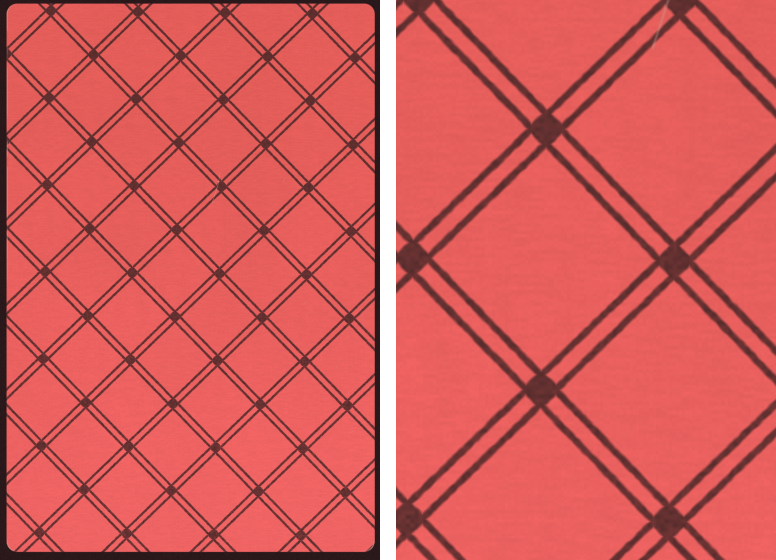
Left, the full canvas; right, a detail of the centre.
Write a WebGL 1 fragment shader that draws this pattern.

```glsl
precision highp float;
// Worn red card back with a slanted lattice of double dark lines and solid diamond crossings.

uniform vec2 u_resolution;

const vec3 RED_TOP = vec3(0.895, 0.365, 0.350);
const vec3 RED_BOTTOM = vec3(0.940, 0.390, 0.390);
const vec3 INK = vec3(0.335, 0.170, 0.170);
const vec3 BACKDROP = vec3(0.165, 0.095, 0.105);
const vec3 PAPER = vec3(0.78, 0.62, 0.56);

// Lengths are fractions of the canvas height.
const vec2 LATTICE_ORIGIN = vec2(0.3953, 0.6667);
const vec2 STEP_ACROSS = vec2(0.1556, -0.0017);
const vec2 STEP_UP = vec2(0.0034, 0.1553);
const float CELL = 0.1099;
const float LINE_OFFSET = 0.0061;
const float LINE_HALF = 0.0020;
const float NODE_HALF = 0.0086;

float hash(vec2 p) {
  return fract(sin(dot(p, vec2(127.1, 311.7))) * 43758.5453);
}

float noise(vec2 p) {
  vec2 i = floor(p);
  vec2 f = fract(p);
  f = f * f * (3.0 - 2.0 * f);
  float low = mix(hash(i), hash(i + vec2(1.0, 0.0)), f.x);
  float high = mix(hash(i + vec2(0.0, 1.0)), hash(i + 1.0), f.x);
  return mix(low, high, f.y);
}

float roundedBox(vec2 p, vec2 halfSize, float radius) {
  vec2 q = abs(p) - halfSize + radius;
  return length(max(q, 0.0)) + min(max(q.x, q.y), 0.0) - radius;
}

float segment(vec2 p, vec2 a, vec2 b) {
  vec2 along = b - a;
  float t = clamp(dot(p - a, along) / dot(along, along), 0.0, 1.0);
  return length(p - a - along * t);
}

float fill(float dist, float soft) {
  return 1.0 - smoothstep(-soft, soft, dist);
}

// Distance to each of the two diagonal axes nearest to p.
vec2 diagonalDistances(vec2 p) {
  vec2 d = p - LATTICE_ORIGIN;
  float det = STEP_ACROSS.x * STEP_UP.y - STEP_ACROSS.y * STEP_UP.x;
  float s = (d.x * STEP_UP.y - d.y * STEP_UP.x) / det;
  float t = (STEP_ACROSS.x * d.y - STEP_ACROSS.y * d.x) / det;
  return abs(fract(vec2(s + t, s - t) + 0.5) - 0.5) * CELL;
}

float lattice(vec2 p) {
  vec2 d = diagonalDistances(p);
  vec2 lines = abs(d - LINE_OFFSET) - LINE_HALF;
  float node = roundedBox(d, vec2(NODE_HALF), 0.002);
  return min(min(lines.x, lines.y), node);
}

// Short pale hairline scratches scattered over the card.
float scratches(vec2 p, float soft) {
  float marks = 0.0;
  for (int i = 0; i < 12; i++) {
    float id = float(i);
    vec2 start = vec2(hash(vec2(id, 1.3)) * 0.66, hash(vec2(id, 4.7)));
    float angle = 6.2832 * hash(vec2(id, 8.1));
    vec2 reach = vec2(cos(angle), sin(angle)) * mix(0.002, 0.010, hash(vec2(id, 2.9)));
    marks = max(marks, 0.35 * fill(segment(p, start, start + reach) - 0.0003, soft));
  }
  float tear = segment(p, vec2(0.379, 0.638), vec2(0.389, 0.669));
  tear = min(tear, segment(p, vec2(0.389, 0.669), vec2(0.393, 0.690)));
  return max(marks, 0.55 * fill(tear - 0.0004, soft));
}

void main() {
  vec2 p = gl_FragCoord.xy / u_resolution.y;
  float soft = max(0.8 / u_resolution.y, 0.0012);

  // Red stock with fine grain and faint horizontal fibres
  float grain = hash(floor(p * 512.0)) - 0.5;
  float fibre = noise(p * vec2(110.0, 420.0)) - 0.5;
  float blotch = noise(p * 9.0) - 0.5;
  vec3 color = mix(RED_BOTTOM, RED_TOP, smoothstep(0.0, 0.9, p.y));
  color *= 1.0 + 0.025 * grain + 0.035 * fibre + 0.02 * blotch;

  // Printed lattice, with ink more speckled toward the bottom
  float speckle = noise(p * 390.0 + 17.0);
  float inkLoss = mix(0.24, 0.10, p.y) * speckle;
  float ragged = 0.0007 * (noise(p * 300.0) - 0.5);
  color = mix(color, INK, fill(lattice(p) + ragged, soft) * (1.0 - inkLoss));

  color = mix(color, PAPER, scratches(p, soft));

  // Rounded card outline, bare paper at the left rim and lower corners
  vec2 fromCenter = p - vec2(0.3405, 0.5040);
  float card = roundedBox(fromCenter, vec2(0.3288, 0.4896), 0.019);
  float rim = fill(abs(card + 0.0010) - 0.0010, soft);
  float leftRim = step(fromCenter.x, -0.31) * smoothstep(0.45, 0.55, p.y);
  float corner = smoothstep(0.31, 0.325, abs(fromCenter.x)) * smoothstep(-0.46, -0.482, fromCenter.y);
  float chipped = smoothstep(0.25, 0.65, noise(p * vec2(90.0, 45.0)));
  color = mix(color, PAPER, rim * max(leftRim * chipped * 0.7, corner * 0.8));

  vec3 backdrop = BACKDROP * (1.0 + 0.12 * grain);
  gl_FragColor = vec4(mix(backdrop, color, fill(card, soft)), 1.0);
}
```
